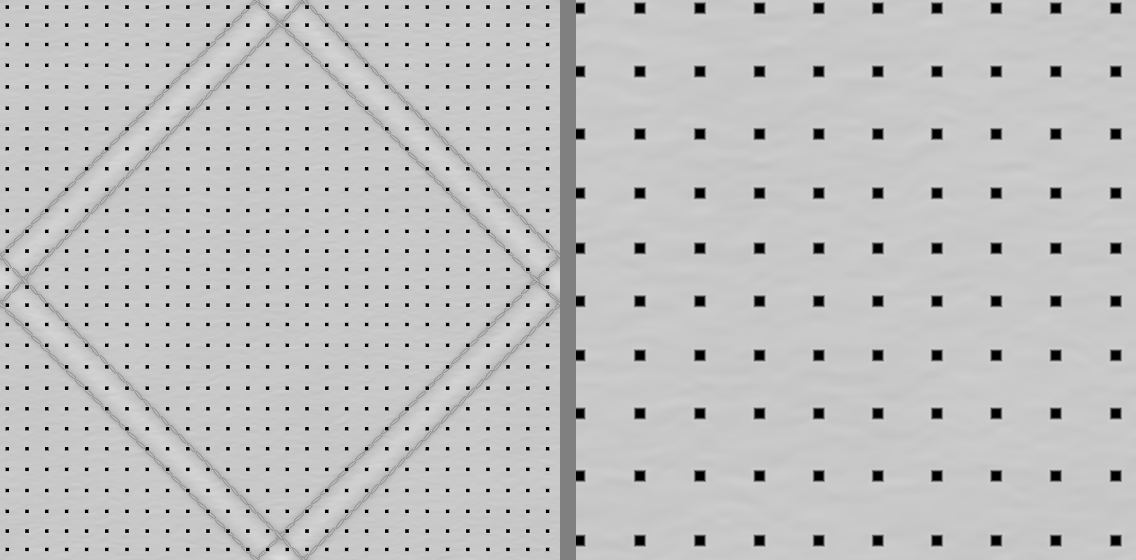
Left: the whole. Right: its middle third, enlarged.
A three.js fragment shader for this texture:

```glsl
// Pale padded leather with a grid of square perforations and a diamond of double-stitched piping.
#define HOLES 28.0          // perforations across and down
#define HOLE_HALF 0.0031    // half side of a perforation
#define SEAM_OFFSET 0.0423  // seam offset from the piping axis, along x
#define STITCHES 32.0       // stitches per diagonal repeat
#define THREAD_HALF 0.0024  // half width of a stitch
#define SHADOW_WIDTH 0.0075 // reach of the crease beside a seam
#define SOFT 0.0011         // edge smoothing
#define GRAIN 0.05          // strength of the leather grain
#define LEATHER vec3(0.785)
#define THREAD vec3(0.72)
#define THREAD_EDGE vec3(0.50)
#define HALO vec3(0.85)

varying vec2 vUv;

const float TAU = 6.283185;

float hash(vec2 p) {
  vec3 q = fract(vec3(p.xyx) * 0.1031);
  q += dot(q, q.yzx + 33.33);
  return fract((q.x + q.y) * q.z);
}

// Value noise that wraps after a whole number of cells.
float noise(vec2 uv, vec2 cells) {
  vec2 p = uv * cells;
  vec2 i = floor(p);
  vec2 f = fract(p);
  f = f * f * (3.0 - 2.0 * f);
  vec2 a = mod(i, cells);
  vec2 b = mod(i + 1.0, cells);
  return mix(mix(hash(a), hash(vec2(b.x, a.y)), f.x),
             mix(hash(vec2(a.x, b.y)), hash(b), f.x), f.y);
}

// Height of the leather: short, wavy horizontal wrinkles.
float wrinkles(vec2 uv) {
  uv.y += 0.008 * noise(uv, vec2(40.0, 24.0));
  return 0.6 * noise(uv, vec2(44.0, 120.0)) + 0.4 * noise(uv, vec2(90.0, 200.0));
}

float box(vec2 p, float halfSide) {
  return max(abs(p.x), abs(p.y)) - halfSide;
}

float cover(float d) {
  return 1.0 - smoothstep(-SOFT, SOFT, d);
}

// Signed distance across the nearest seam; negative inside the piping.
float seamDistance(float across) {
  return (abs(fract(across) - 0.5) - SEAM_OFFSET) * 0.7071;
}

// Soft crease beside a seam and the raised crown of the piping.
float padding(float across, float patchy) {
  float d = seamDistance(across);
  float crease = exp(-d * d / (SHADOW_WIDTH * SHADOW_WIDTH));
  float crown = smoothstep(-0.012, -0.026, d);
  return 0.03 * crown - crease * mix(0.045, 0.09, patchy);
}

// Slim slanted stitches with a dark outline.
vec3 stitch(vec3 color, float across, float along) {
  float k = fract(along * STITCHES);
  float d = abs(seamDistance(across) + 0.0022 * (k - 0.5));
  float width = THREAD_HALF * sqrt(max(sin(k * TAU * 0.5), 0.0));
  color = mix(color, THREAD, cover(d - width));
  float outline = cover(abs(d - width) - 0.0007);
  return mix(color, THREAD_EDGE, 0.75 * outline);
}

// Vector to the hole of this cell; spacing drifts twice over the canvas.
vec2 toHole(vec2 uv) {
  vec2 p = uv * HOLES;
  vec2 id = floor(p);
  vec2 phase = id * TAU * 2.0 / HOLES;
  float x = 0.365 - 0.035 * sin(phase.x);
  float y = 0.411 - 0.124 * sin(phase.y) - 0.041 * cos(phase.y)
          - 0.069 * sin(2.0 * phase.y) - 0.016 * cos(2.0 * phase.y);
  return (p - id - vec2(x, y)) / HOLES;
}

void main() {
  vec2 uv = vec2(vUv.x, 1.0 - vUv.y);
  float rise = uv.x + uv.y;
  float fall = uv.x - uv.y;

  // Leather with embossed grain and faint mottling
  float relief = wrinkles(uv) - wrinkles(uv + vec2(0.001, 0.003));
  float mottle = noise(uv, vec2(14.0)) - 0.5;
  vec3 color = LEATHER + GRAIN * relief + 0.012 * mottle;

  // Padded piping
  float patchy = noise(uv, vec2(56.0));
  color += padding(rise, patchy) + padding(fall, patchy);

  // Stitching along both diagonals
  color = stitch(color, rise, fall);
  color = stitch(color, fall, rise);

  // Perforations with a pale rim
  vec2 hole = toHole(uv);
  float rim = 1.0 - smoothstep(0.0, 0.0025, box(hole, HOLE_HALF));
  color = mix(color, HALO, 0.6 * rim);
  color = mix(color, vec3(0.0), cover(box(hole, HOLE_HALF)));

  gl_FragColor = vec4(color, 1.0);
}
```
